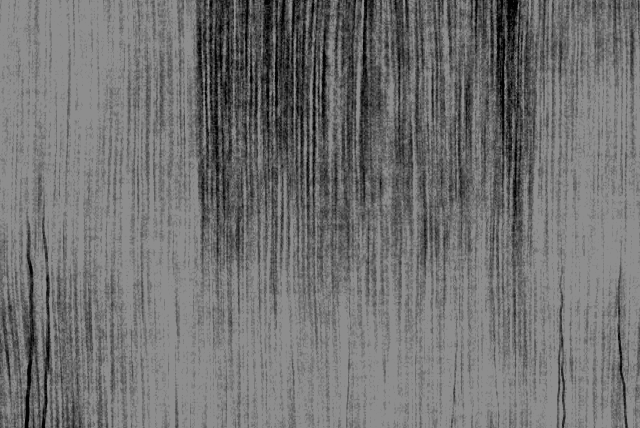
This texture is drawn by a WebGL 1 fragment shader. Its source:

```glsl
precision highp float;
uniform vec2 u_resolution;

float hash(vec2 p) {
  vec3 q = fract(p.xyx * vec3(0.1031, 0.1030, 0.0973));
  q += dot(q, q.yzx + 33.33);
  return fract((q.x + q.y) * q.z);
}

float noise(vec2 p) {
  vec2 i = floor(p), f = fract(p);
  f = f * f * (3.0 - 2.0 * f);
  return mix(mix(hash(i), hash(i + vec2(1, 0)), f.x),
             mix(hash(i + vec2(0, 1)), hash(i + vec2(1, 1)), f.x), f.y);
}

float bump(float x, float center, float width) {
  float d = (x - center) / width;
  return exp(-d * d);
}

// Broad stains: a ragged curtain from the top, and softer corner patches
float stain(vec2 uv) {
  float ragged = uv.y + 0.18 * (noise(vec2(uv.x * 40.0, 2.0)) - 0.5);
  float drop = smoothstep(0.03, 0.95, ragged);
  float curtain = smoothstep(0.3, 0.32, uv.x) * (1.0 - smoothstep(0.8, 0.88, uv.x));
  float shade = curtain * drop * (0.23 + 0.13 * bump(uv.x, 0.43, 0.13));
  shade += 0.22 * bump(uv.x, 0.8, 0.025) * smoothstep(0.15, 1.0, uv.y);
  shade += 0.13 * smoothstep(0.82, 0.88, uv.x) * smoothstep(0.5, 1.0, uv.y);
  shade += 0.1 * bump(uv.x, 0.26, 0.07) * smoothstep(0.4, 1.0, uv.y);
  shade += 0.14 * (1.0 - smoothstep(0.1, 0.28, uv.x)) * (1.0 - smoothstep(0.2, 0.55, uv.y));
  shade += 0.08 * smoothstep(0.88, 1.0, uv.x) * (1.0 - smoothstep(0.1, 0.4, uv.y));
  return shade + 0.07 * (noise(uv * vec2(7.0, 5.0) + 4.0) - 0.4);
}

// Fine vertical fibres: an uneven comb of lines, broken by stretched noise
float fibres(vec2 p) {
  float phase = p.x * 72.0 + 1.6 * noise(p * vec2(38.0, 1.5) + 11.0);
  float comb = cos(6.2832 * phase) * noise(p * vec2(55.0, 5.0) + 31.0);
  return 0.5 + 0.2 * comb
       + 0.14 * (noise(p * vec2(50.0, 1.2)) - 0.5)
       + 0.32 * (noise(p * vec2(140.0, 4.0) + 17.0) - 0.5)
       + 0.38 * (noise(p * vec2(260.0, 9.0) + 41.0) - 0.5);
}

// Thin wandering cracks, in pairs, that open toward the bottom
float cracks(vec2 uv) {
  float dark = 0.0;
  for (int i = 0; i < 8; i++) {
    float k = float(i);
    float pair = floor(k / 2.0);
    float wander = 0.014 * (noise(vec2(uv.y * 4.0, k * 7.0)) - 0.5)
                 + 0.003 * (noise(vec2(uv.y * 30.0, k * 5.0)) - 0.5);
    float x = fract(0.05 + pair * 0.83) + mod(k, 2.0) * (0.022 + 0.07 * pair);
    float top = 0.65 - 0.1 * pair;
    float open = 1.0 - smoothstep(top - 0.35, top, uv.y);
    float width = 0.001 + 0.0018 * open / (1.0 + pair);
    float broken = smoothstep(0.1, 0.6, noise(vec2(uv.y * 24.0, k * 3.0 + 9.0)));
    float line = 1.0 - smoothstep(width * 0.4, width * 1.5, abs(uv.x - x - wander));
    dark = max(dark, line * open * mix(0.5, 1.0, broken) / (1.0 + 0.4 * pair));
  }
  return dark;
}

void main() {
  vec2 uv = gl_FragCoord.xy / u_resolution;
  vec2 p = vec2(uv.x * 1.5, uv.y);

  // Gentle bends in the grain
  p.x += 0.025 * (noise(p * vec2(4.0, 2.5)) - 0.5);
  p.x += 0.002 * (noise(p * vec2(12.0, 18.0)) - 0.5);

  float shade = max(stain(uv), 0.0);
  float grain = noise(p * vec2(340.0, 300.0) + 5.0) - 0.5;
  float mottle = noise(p * vec2(170.0, 75.0) + 53.0) - 0.5;
  float ripple = noise(p * vec2(14.0, 110.0) + 23.0) - 0.5;
  float hairs = smoothstep(0.8, 0.97, noise(p * vec2(190.0, 7.0) + 67.0));

  float tone = 0.568 - shade;
  tone += (fibres(p) - 0.5) * (0.36 + 1.6 * shade);
  tone += grain * (0.15 + 0.3 * shade) + mottle * (0.06 + 0.35 * shade);
  tone += ripple * 0.06;
  tone -= 0.12 * hairs + 0.5 * cracks(uv);

  // Pale parts flatten to one even grey
  gl_FragColor = vec4(vec3(clamp(tone, 0.01, 0.555)), 1.0);
}
```
